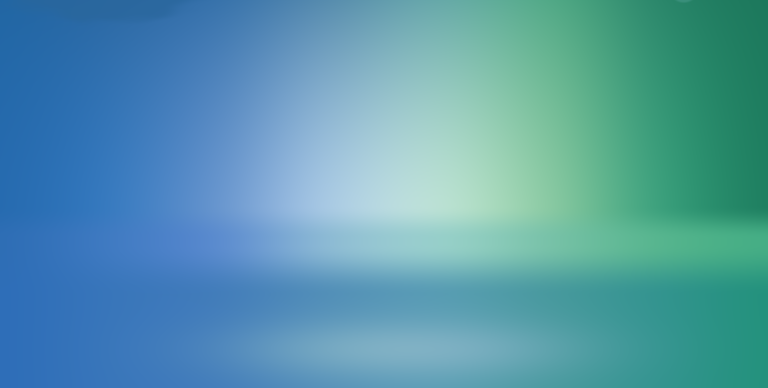
A Shadertoy shader for this background:

```glsl
// A softly lit studio backdrop: blue on the left, green on the right, pale in the middle.
// Horizontal colour ramps for wall, horizon and floor are blended by height,
// then a floor reflection and two faint brushed corner patches are laid on top.

const int STOPS = 8;

// Colour ramps, evenly spaced from left to right
const vec3 WALL_TOP[STOPS] = vec3[STOPS](
    vec3(.13, .40, .64), vec3(.17, .41, .64), vec3(.22, .45, .67), vec3(.34, .55, .68),
    vec3(.40, .66, .66), vec3(.32, .66, .53), vec3(.17, .53, .42), vec3(.11, .47, .36));
const vec3 WALL_GLOW[STOPS] = vec3[STOPS](
    vec3(.15, .42, .69), vec3(.22, .48, .75), vec3(.41, .59, .81), vec3(.66, .79, .89),
    vec3(.73, .88, .83), vec3(.54, .79, .64), vec3(.24, .63, .49), vec3(.12, .50, .38));
const vec3 FLOOR_LIT[STOPS] = vec3[STOPS](
    vec3(.18, .43, .71), vec3(.25, .48, .76), vec3(.36, .55, .81), vec3(.55, .73, .83),
    vec3(.59, .81, .79), vec3(.47, .76, .66), vec3(.34, .71, .56), vec3(.27, .68, .52));
const vec3 FLOOR_SHADE[STOPS] = vec3[STOPS](
    vec3(.18, .43, .72), vec3(.22, .46, .73), vec3(.26, .49, .73), vec3(.32, .56, .72),
    vec3(.34, .61, .70), vec3(.28, .60, .62), vec3(.20, .58, .56), vec3(.14, .57, .49));

// Heights as fractions of the canvas
const float HORIZON = 0.47;
const float LIT_TOP = 0.385;
const float SHADE_START = 0.37;
const float SHADE_END = 0.24;
const float WALL_FALLOFF = 1.4;

// Floor reflection
const vec3 REFLECTION_COLOR = vec3(.53, .71, .78);
const vec2 REFLECTION_CENTER = vec2(.53, .10);
const vec2 REFLECTION_SIZE = vec2(.20, .075);
const float REFLECTION_STRENGTH = 0.85;

// Brushed corner patches
const vec3 LEFT_PATCH_COLOR = vec3(.16, .40, .61);
const vec3 RIGHT_PATCH_COLOR = vec3(.30, .61, .56);
const float BRUSH_WARP = 0.25;

// Catmull-Rom interpolation through the stops
vec3 ramp(vec3 stops[STOPS], float x) {
    float position = clamp(x, 0.0, 1.0) * float(STOPS - 1);
    int i = min(int(position), STOPS - 2);
    float t = position - float(i);
    vec3 a = stops[max(i - 1, 0)];
    vec3 b = stops[i];
    vec3 c = stops[i + 1];
    vec3 d = stops[min(i + 2, STOPS - 1)];
    return b + 0.5 * t * (c - a + t * (2.0 * a - 5.0 * b + 4.0 * c - d
             + t * (3.0 * (b - c) + d - a)));
}

vec2 hashGradient(vec2 cell) {
    float angle = 6.2832 * fract(sin(dot(cell, vec2(127.1, 311.7))) * 43758.5);
    return vec2(cos(angle), sin(angle));
}

float gradientNoise(vec2 p) {
    vec2 i = floor(p), f = fract(p);
    vec2 u = f * f * f * (f * (f * 6.0 - 15.0) + 10.0);
    vec2 e = vec2(1.0, 0.0);
    float low = mix(dot(hashGradient(i), f), dot(hashGradient(i + e), f - e), u.x);
    float high = mix(dot(hashGradient(i + e.yx), f - e.yx),
                     dot(hashGradient(i + e.xx), f - e.xx), u.x);
    return mix(low, high, u.y);
}

float softGlow(vec2 uv, vec2 center, vec2 size) {
    vec2 d = (uv - center) / size;
    return exp(-dot(d, d));
}

// Elliptical patch with an uneven, feathered rim
float brushPatch(vec2 uv, vec2 center, vec2 size) {
    float radius = length((uv - center) / size);
    radius += BRUSH_WARP * gradientNoise(uv * vec2(22.0, 30.0));
    return 1.0 - smoothstep(0.75, 1.1, radius);
}

void mainImage(out vec4 fragColor, in vec2 fragCoord) {
    vec2 uv = fragCoord / iResolution.xy;

    // Wall: glow at the horizon fading towards the top
    float rise = clamp((uv.y - HORIZON) / (1.0 - HORIZON), 0.0, 1.0);
    vec3 wall = mix(ramp(WALL_GLOW, uv.x), ramp(WALL_TOP, uv.x), pow(rise, WALL_FALLOFF));

    // Floor: lit strip, shaded front and reflection
    float lit = smoothstep(SHADE_END, SHADE_START, uv.y);
    vec3 ground = mix(ramp(FLOOR_SHADE, uv.x), ramp(FLOOR_LIT, uv.x), lit);
    float reflection = softGlow(uv, REFLECTION_CENTER, REFLECTION_SIZE);
    ground = mix(ground, REFLECTION_COLOR, REFLECTION_STRENGTH * reflection);

    vec3 color = mix(ground, wall, smoothstep(LIT_TOP, HORIZON, uv.y));

    // Corner patches
    color = mix(color, LEFT_PATCH_COLOR, 0.7 * brushPatch(uv, vec2(.14, 1.02), vec2(.13, .08)));
    color = mix(color, RIGHT_PATCH_COLOR, 0.5 * brushPatch(uv, vec2(.89, 1.01), vec2(.015, .02)));

    fragColor = vec4(color, 1.0);
}
```
